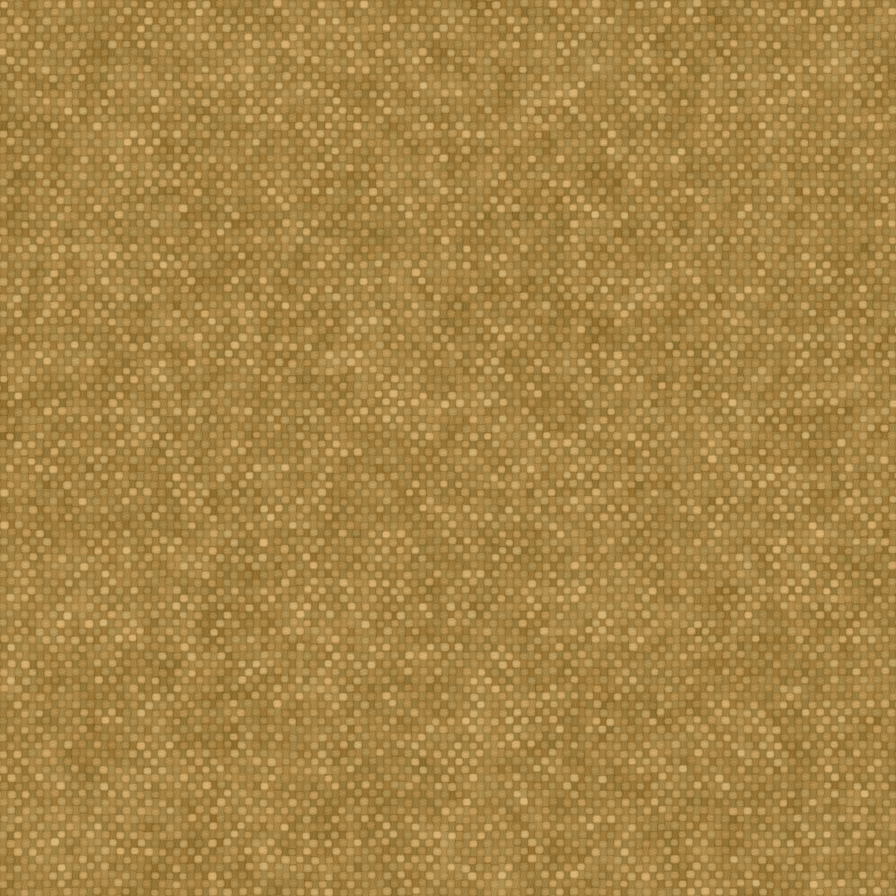
Write a three.js fragment shader that draws this texture.

```glsl
// Plain-weave ochre cloth: pale weft tufts on alternate crossings overlap a ground of
// darker olive warp threads. Each tuft is a rounded box, varied by hashes; sines make
// the threads uneven and cellular noise mottles the whole cloth.

varying vec2 vUv;

const vec2 THREADS = vec2(124.0, 110.0); // warp threads across, weft threads down
const vec3 SHADOW = vec3(0.52, 0.395, 0.15);
const vec3 STRAW = vec3(0.80, 0.66, 0.415);
const vec3 WARM_SHIFT = vec3(0.022, -0.008, -0.024);
const float EDGE = 0.16; // edge softness, in thread widths

float hash(vec2 p) {
  vec3 q = fract(vec3(p.xyx) * vec3(0.1031, 0.1030, 0.0973));
  q += dot(q, q.yzx + 33.33);
  return fract((q.x + q.y) * q.z);
}

vec2 hash2(vec2 p) {
  return vec2(hash(p), hash(p + 57.3));
}

// Distance to the nearest scattered point
float cellular(vec2 p) {
  vec2 id = floor(p);
  vec2 f = fract(p);
  float nearest = 2.0;
  for (int y = -1; y <= 1; y++) {
    for (int x = -1; x <= 1; x++) {
      vec2 o = vec2(float(x), float(y));
      nearest = min(nearest, length(o + hash2(id + o) - f));
    }
  }
  return nearest;
}

float roundedBox(vec2 p, vec2 halfSize, float radius) {
  vec2 q = abs(p) - halfSize + radius;
  return length(max(q, 0.0)) + min(max(q.x, q.y), 0.0) - radius;
}

// Slow change of tone along one thread
float slub(float thread, float along, float seed) {
  float phase = 6.2832 * hash(vec2(thread, seed));
  return sin(along * 19.0 + phase) + 0.6 * sin(along * 47.0 + phase * 3.0);
}

// Fine fibres: streaks that run along the x axis of p
float fibres(vec2 p, float seed) {
  return sin(p.y * 15.0 + p.x * 2.0 + seed * 40.0) * cos(p.x * 5.0 + seed * 23.0);
}

// Soft patches, coarse and fine
float mottle(vec2 uv) {
  vec2 bend = 0.02 * sin(uv.yx * vec2(23.0, 19.0));
  float coarse = cellular((uv + bend) * 9.0) - 0.45;
  float fine = cellular((uv - bend) * 31.0 + 7.0) - 0.45;
  return 0.15 * coarse + 0.22 * fine;
}

// Warp ground: vertical threads, rounded across and darker between
float warpTone(vec2 grid) {
  vec2 id = floor(grid);
  vec2 p = fract(grid) - 0.5;
  float pick = hash(id + 11.0);
  return 0.28 + 0.26 * pick - 0.55 * p.x * p.x + 0.09 * fibres(p.yx, pick);
}

// Lays the weft tufts around this spot over the ground tone
float layWeft(vec2 grid, float tone) {
  vec2 home = floor(grid);
  for (int y = -1; y <= 1; y++) {
    for (int x = -1; x <= 1; x++) {
      vec2 id = home + vec2(float(x), float(y));
      float onTop = mod(id.x + id.y, 2.0);
      float pick = hash(id + 29.0);
      vec2 p = grid - id - 0.5 + (hash2(id + 3.0) - 0.5) * 0.2;
      vec2 halfSize = vec2(0.56, 0.43) * (0.9 + 0.2 * hash(id + 47.0));
      float d = roundedBox(p, halfSize, 0.32);
      float body = 0.50 + 0.50 * pick * pick;
      float dome = 0.14 - 0.7 * dot(p, p);
      float tuft = body + dome + 0.09 * fibres(p, pick);
      tone -= 0.09 * onTop * smoothstep(0.3, 0.0, d);
      tone = mix(tone, tuft, onTop * smoothstep(EDGE, -EDGE, d));
    }
  }
  return tone;
}

void main() {
  // Threads wander slightly off the straight grid
  vec2 wander = 0.0008 * sin(vUv.yx * vec2(41.0, 37.0) + 2.0 * sin(vUv * 13.0));
  vec2 grid = (vUv + wander) * THREADS;
  vec2 id = floor(grid);

  // Tone from tuft, thread and patch
  float tone = layWeft(grid, warpTone(grid));
  tone += 0.03 * (slub(id.x, vUv.y, 1.7) + slub(id.y, vUv.x, 8.3));
  tone += mottle(vUv);

  // Colour, leaning to olive or to warm brown from crossing to crossing
  vec3 colour = mix(SHADOW, STRAW, clamp(tone, -0.2, 1.2));
  colour += WARM_SHIFT * (hash(id + 71.0) - 0.5);
  gl_FragColor = vec4(colour, 1.0);
}
```
